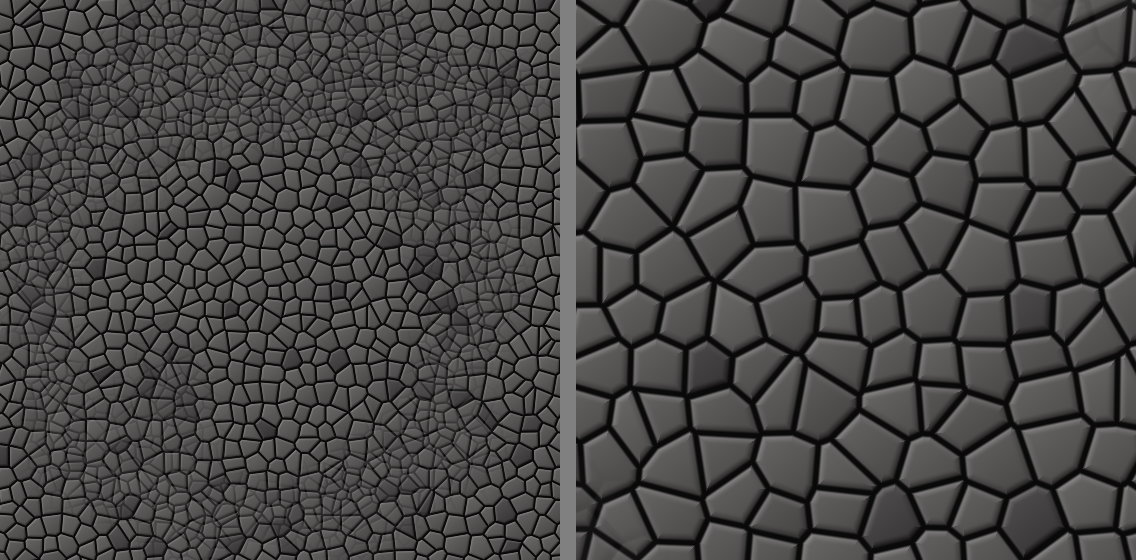
Left: the whole. Right: its middle third, enlarged.
A Shadertoy shader for this texture:

```glsl
// Dark grey cracked leather: two bevelled Voronoi layers cross-faded in a soft ring.

const float CELLS = 32.0;          // cells across the canvas
const float JITTER = 0.86;         // irregularity of the cell centres
const float SEAM_INNER = 0.025;    // seam is fully dark up to here, in cells
const float SEAM_OUTER = 0.090;    // seam has ended here, in cells
const float BEVEL_WIDTH = 0.21;    // reach of the rounded rim, in cells
const float BEVEL_LIGHT = 0.17;
const float FACE_SLOPE = 0.07;     // gentle shading across each cell
const float TONE_SPREAD = 0.05;
const float DARK_CELL_SHARE = 0.06;
const float DARK_CELL_TONE = 0.74;
const float FADE_START = 0.22;     // radii of the cross-fade ring
const float FADE_END = 0.56;
const float FADE_WOBBLE = 0.22;
const vec2 LIGHT_DIR = vec2(-0.64, 0.77);
const vec3 LEATHER = vec3(0.345, 0.334, 0.335);
const vec3 SEAM = vec3(0.035, 0.034, 0.034);

float hash(vec2 p) {
    return fract(sin(dot(p, vec2(127.1, 311.7))) * 43758.5453);
}

vec2 hash2(vec2 p) {
    return vec2(hash(p), hash(p + vec2(41.3, 17.9)));
}

float valueNoise(vec2 p) {
    vec2 i = floor(p);
    vec2 f = fract(p);
    f = f * f * (3.0 - 2.0 * f);
    float low = mix(hash(i), hash(i + vec2(1, 0)), f.x);
    float high = mix(hash(i + vec2(0, 1)), hash(i + vec2(1, 1)), f.x);
    return mix(low, high, f.y);
}

// Offset from p to the centre of a cell near grid square "base"
vec2 centreOffset(vec2 p, vec2 base) {
    return base + 0.5 + JITTER * (hash2(base) - 0.5) - p;
}

// One layer of bevelled cells with dark seams
vec3 leatherLayer(vec2 p) {
    vec2 base = floor(p);

    // Nearest cell centre
    vec2 cell = base;
    vec2 toCentre = vec2(0.0);
    float nearest = 1e3;
    for (int y = -1; y <= 1; y++)
    for (int x = -1; x <= 1; x++) {
        vec2 id = base + vec2(x, y);
        vec2 offset = centreOffset(p, id);
        float dist = dot(offset, offset);
        if (dist < nearest) {
            nearest = dist;
            toCentre = offset;
            cell = id;
        }
    }

    // Nearest cell border and its outward direction
    float border = 1e3;
    vec2 outward = vec2(0.0);
    for (int y = -2; y <= 2; y++)
    for (int x = -2; x <= 2; x++) {
        if (x == 0 && y == 0) continue;
        vec2 offset = centreOffset(p, cell + vec2(x, y));
        vec2 direction = normalize(offset - toCentre);
        float dist = dot(0.5 * (offset + toCentre), direction);
        if (dist < border) {
            border = dist;
            outward = direction;
        }
    }

    // Cell tone, lit rim and seam
    float tone = 1.0 + TONE_SPREAD * (2.0 * hash(cell + 7.7) - 1.0);
    if (hash(cell + 23.1) < DARK_CELL_SHARE) tone *= DARK_CELL_TONE;
    float bevel = 1.0 - smoothstep(SEAM_INNER, BEVEL_WIDTH, border);
    float light = BEVEL_LIGHT * bevel * dot(outward, LIGHT_DIR)
                - FACE_SLOPE * dot(toCentre, LIGHT_DIR);
    vec3 surface = LEATHER * tone + light;
    return mix(SEAM, surface, smoothstep(SEAM_INNER, SEAM_OUTER, border));
}

void mainImage(out vec4 fragColor, in vec2 fragCoord) {
    vec2 uv = fragCoord / iResolution.xy;

    // Centre layer gives way to the outer layer through a wobbly ring
    float radius = length(uv - 0.5);
    float wobble = FADE_WOBBLE * (valueNoise(uv * 6.0 + 3.0) - 0.5);
    float fade = smoothstep(FADE_START, FADE_END, radius + wobble);

    vec3 inner = leatherLayer(uv * CELLS);
    vec3 outer = leatherLayer(uv * CELLS + vec2(57.37, 83.61));
    fragColor = vec4(mix(inner, outer, fade), 1.0);
}
```
